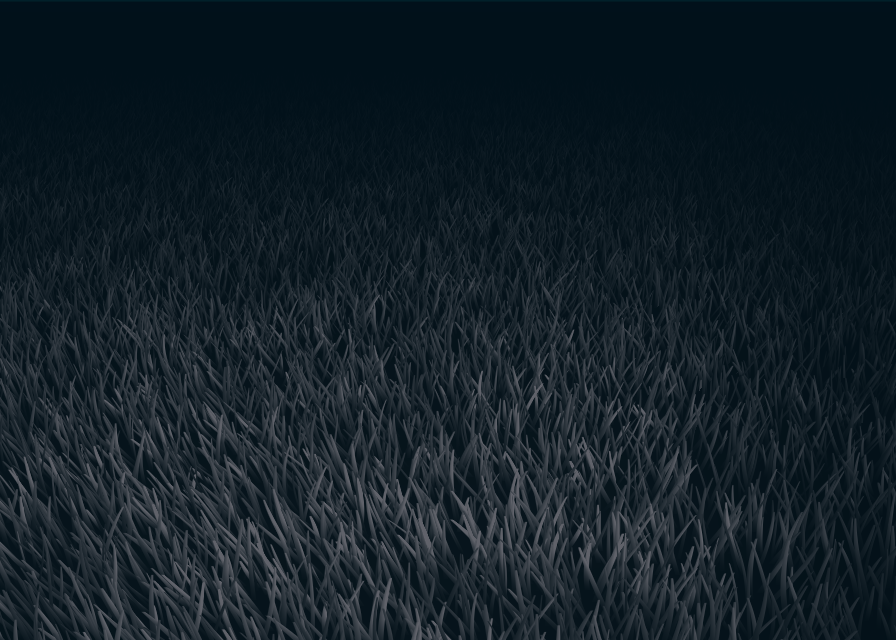
Reproduce this texture procedurally as a WebGL 2 fragment shader.

```glsl
#version 300 es
precision highp float;
// Draws a field of grass blades at night, receding into blue-black darkness.
uniform vec2 u_resolution;
out vec4 fragColor;

vec4 hash4(vec2 cell) {
    vec4 q = fract(cell.xyxy * vec4(0.1031, 0.1030, 0.0973, 0.1099));
    q += dot(q, q.wzxy + 33.33);
    return fract((q.xxyz + q.yzzw) * q.zywx);
}

float noise(vec2 p) {
    vec2 i = floor(p), f = fract(p);
    f = f * f * (3.0 - 2.0 * f);
    return mix(mix(hash4(i).x, hash4(i + vec2(1, 0)).x, f.x),
               mix(hash4(i + vec2(0, 1)).x, hash4(i + vec2(1, 1)).x, f.x), f.y);
}

// Light on the field: strong in the lower middle, lost far away and at right.
float fieldLight(vec2 p) {
    float distanceFade = 1.0 - smoothstep(0.18, 0.94, p.y);
    float rightFade = 1.0 - 0.62 * smoothstep(0.92, 1.42, p.x + 0.12 * p.y);
    float leftFade = 0.82 + 0.18 * smoothstep(0.0, 0.35, p.x);
    float nearFade = 0.8 + 0.2 * smoothstep(0.0, 0.16, p.y);
    return distanceFade * rightFade * leftFade * nearFade;
}

// Blades lean left in the near left part and stand upright far away and at right.
float fieldLean(vec2 p) {
    float near = 1.0 - smoothstep(0.2, 0.8, p.y);
    return mix(0.08, mix(-0.62, 0.12, smoothstep(0.1, 1.25, p.x)), near);
}

void main() {
    vec2 p = gl_FragCoord.xy / u_resolution.y;
    float aspect = u_resolution.x / u_resolution.y;
    p.x *= 1.399 / aspect;
    float pixel = 1.0 / u_resolution.y;

    // Depth below the horizon sets the scale of everything.
    float depth = max(1.02 - p.y, 0.04);
    float rowStep = 0.011;
    float frontRow = floor(log(depth) / rowStep) + 15.0;

    float clump = noise(vec2(p.x - 0.7, 0.0) / depth * 9.0 + vec2(40.0, 60.0 - log(depth) * 13.0));
    float light = fieldLight(p) * (0.72 + 0.5 * clump);
    float lean = fieldLean(p);
    float sparse = smoothstep(0.8, 1.4, p.x) * (1.0 - smoothstep(0.25, 0.7, p.y));

    float value = 0.0;
    float open = 1.0;

    // Rows of blades, composited from front to back.
    for (int i = 0; i < 17; i++) {
        float row = frontRow - float(i);
        float scale = exp(row * rowStep);
        float spacing = 0.03 * scale;
        float middle = floor((p.x - 0.7) / spacing);

        for (int j = -4; j <= 4; j++) {
            vec2 cell = vec2(middle + float(j), row) + 517.0;
            vec4 r = hash4(cell);
            vec4 s = hash4(cell.yx + 91.7);
            if (s.w < 0.1 + 0.36 * sparse) continue;

            vec2 root = vec2(0.7 + (middle + float(j) + r.x) * spacing,
                             1.02 - scale * (1.0 + (s.x - 0.5) * rowStep));
            float slope = lean + (r.y + s.y - 1.0) * 0.95;
            float stretch = inversesqrt(1.0 + slope * slope);
            float tall = scale * mix(0.055, 0.138, r.z) * stretch;
            float t = (p.y - root.y) / tall;
            if (t < 0.0 || t > 1.0) continue;

            // Curved spine with a blunt tip.
            float curve = (s.z - 0.5) * 0.5 * t * (t - 1.0);
            float side = (p.x - root.x - tall * (slope * t + curve)) * stretch;
            float halfWidth = scale * mix(0.0018, 0.0047, r.w) * (1.0 - 0.65 * t * t * t);
            float cover = clamp((halfWidth - abs(side)) / pixel + 0.5, 0.0, 1.0);
            cover *= min(1.0, 2.0 * halfWidth / pixel);
            cover *= smoothstep(1.0, 1.0 - min(0.5, pixel / tall * 1.5), t);

            // Dark roots, pale tips, and one brighter edge.
            float tone = mix(0.22, 1.12, s.x * s.x * 0.6 + 0.4 * r.w);
            tone *= smoothstep(-0.1, 0.85, t);
            tone *= 0.92 + 0.28 * clamp(side / halfWidth, -1.0, 1.0);
            tone += 0.3 * step(0.94, s.z) * t;
            value += open * cover * tone;
            open *= 1.0 - cover;
        }
        if (open < 0.02) break;
    }

    // Blue-black ground and grey blades.
    vec3 night = mix(vec3(0.008, 0.062, 0.092), vec3(0.002, 0.066, 0.104), smoothstep(0.6, 1.0, p.y));
    vec3 blade = vec3(0.375, 0.385, 0.415);
    float haze = 0.05 * fieldLight(p);
    vec3 color = mix(night, blade, clamp(value * light * 1.2 + haze, 0.0, 1.0));

    // Thin teal rim along the top.
    color += vec3(0.0, 0.06, 0.06) * smoothstep(0.996, 0.999, p.y);
    fragColor = vec4(color, 1.0);
}
```
